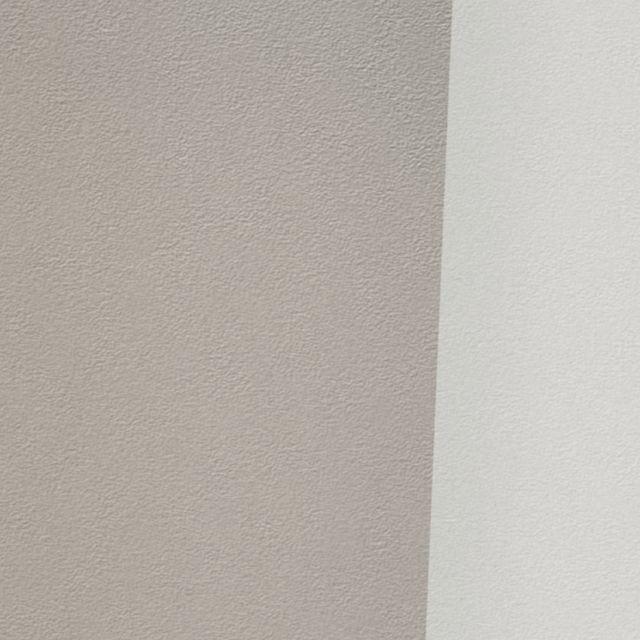
This texture is drawn by a three.js fragment shader. Its source:

```glsl
// Two plaster wall faces meeting at a slightly leaning corner: warm taupe on
// the left, pale grey on the right. The grain is a gradient-noise height field
// lit from above by differencing, over soft gradients of light.
varying vec2 vUv;

vec2 randomGradient(vec2 cell) {
  vec3 h = fract(vec3(cell.xyx) * vec3(0.1031, 0.1030, 0.0973));
  h += dot(h, h.yzx + 33.33);
  float angle = 6.2832 * fract((h.x + h.y) * h.z);
  return vec2(cos(angle), sin(angle));
}

float gradientNoise(vec2 p) {
  vec2 i = floor(p), f = p - i;
  vec2 u = f * f * f * (f * (f * 6.0 - 15.0) + 10.0);
  float a = dot(randomGradient(i), f);
  float b = dot(randomGradient(i + vec2(1.0, 0.0)), f - vec2(1.0, 0.0));
  float c = dot(randomGradient(i + vec2(0.0, 1.0)), f - vec2(0.0, 1.0));
  float d = dot(randomGradient(i + 1.0), f - 1.0);
  return mix(mix(a, b, u.x), mix(c, d, u.x), u.y);
}

// Short bumps a little wider than tall, bent by a slower noise.
float plasterHeight(vec2 p) {
  p.y += 0.003 * gradientNoise(p * 45.0) - 0.10 * p.x;
  return 0.75 * gradientNoise(p * vec2(105.0, 160.0) + 20.0)
       + 0.95 * gradientNoise(p * vec2(185.0, 255.0) + 71.0);
}

void main() {
  vec2 p = vUv;
  float corner = p.x - mix(0.665, 0.707, p.y);
  float rightFace = smoothstep(-0.002, 0.002, corner);

  // Light on the taupe face: warm below, greyer above and near the corner.
  vec3 taupe = mix(vec3(0.676, 0.648, 0.612), vec3(0.692, 0.667, 0.633),
                   smoothstep(0.0, 0.35, p.x));
  taupe -= vec3(0.025, 0.019, 0.018) * smoothstep(0.55, 1.05, p.y);
  taupe -= vec3(0.018, 0.014, 0.012) * smoothstep(-0.25, 0.0, corner);
  taupe -= 0.006 * smoothstep(0.3, 0.0, p.y);

  // The pale face brightens away from the corner, later at the top.
  vec3 pale = mix(vec3(0.798, 0.797, 0.780), vec3(0.836, 0.832, 0.818),
                  smoothstep(0.0, 0.22, corner));
  pale -= 0.008 * smoothstep(0.5, 1.0, p.y);

  // Relief is strongest high up and towards the corner, in uneven patches.
  float relief = plasterHeight(p) - plasterHeight(p + vec2(-0.0014, 0.0025));
  float patches = 1.0 + 0.7 * gradientNoise(p * 16.0 + 31.0);
  float taupeRelief = 0.054 + 0.036 * smoothstep(0.2, 1.0, p.y) * (0.4 + 0.9 * p.x);
  float mottle = gradientNoise(p * 13.0) + 0.9 * gradientNoise(p * 33.0 + 5.0);
  float speckle = gradientNoise(p * 210.0 + 9.0)
                + 0.6 * gradientNoise(p * vec2(70.0, 95.0) + 3.0);
  float pits = smoothstep(0.38, 0.62, gradientNoise(p * 135.0 + 43.0));

  vec3 color = mix(taupe, pale, rightFace);
  color += relief * patches * mix(taupeRelief, 0.029, rightFace);
  color += mottle * mix(0.008, 0.005, rightFace) * vec3(1.0, 0.9, 0.85);
  color += speckle * mix(0.034, 0.023, rightFace);
  color -= pits * mix(0.018, 0.030, rightFace);
  gl_FragColor = vec4(color, 1.0);
}
```
